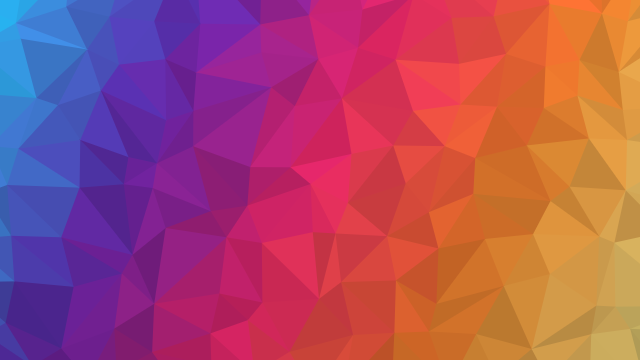
This background is drawn by a WebGL 2 fragment shader. Its source:

```glsl
#version 300 es
precision highp float;
// Low-poly mesh of flat triangles tinted by a slanted blue-to-sand rainbow.

uniform vec2 u_resolution;
out vec4 outColor;

const float CELLS = 7.7;       // mesh cells per canvas height
const float JITTER = 0.76;     // share of its cell a vertex may wander in
const float SLANT = 0.47;      // lean of the colour bands
const float STOP_STEP = 0.162; // distance between colour stops
const int LAST_STOP = 14;

const vec3 STOPS[15] = vec3[15](
    vec3(0.15, 0.70, 0.94), vec3(0.23, 0.54, 0.85), vec3(0.26, 0.37, 0.74),
    vec3(0.32, 0.18, 0.65), vec3(0.43, 0.13, 0.60), vec3(0.58, 0.13, 0.53),
    vec3(0.75, 0.13, 0.44), vec3(0.88, 0.15, 0.39), vec3(0.88, 0.25, 0.29),
    vec3(0.89, 0.33, 0.22), vec3(0.87, 0.43, 0.16), vec3(0.84, 0.52, 0.19),
    vec3(0.87, 0.62, 0.28), vec3(0.86, 0.69, 0.36), vec3(0.81, 0.72, 0.40));

float hash(vec2 p) {
    return fract(sin(dot(p, vec2(127.1, 311.7))) * 43758.5453);
}

float cross2(vec2 a, vec2 b) {
    return a.x * b.y - a.y * b.x;
}

// Mesh vertex of one cell, moved off its centre
vec2 meshVertex(vec2 cell, float jitter) {
    vec2 offset = vec2(hash(cell), hash(cell + 41.3)) - 0.5;
    return cell + 0.5 + offset * jitter;
}

// Slanted gradient, a little darker toward the bottom
vec3 gradient(vec2 p, float shift) {
    float t = (p.x + SLANT * (1.0 - p.y)) / STOP_STEP + shift;
    t = clamp(t, 0.0, float(LAST_STOP) - 0.001);
    int i = int(t);
    return mix(STOPS[i], STOPS[i + 1], fract(t)) * mix(0.89, 1.05, p.y);
}

// Distance to the inside of an edge; corners run counter-clockwise
float edgeDistance(vec2 p, vec2 a, vec2 b) {
    return cross2(normalize(b - a), p - a);
}

// Flat tint in rgb weighted by smooth coverage in alpha
vec4 facet(vec2 p, vec2 a, vec2 b, vec2 c, float pixel) {
    float d = min(edgeDistance(p, a, b),
              min(edgeDistance(p, b, c), edgeDistance(p, c, a)));
    float coverage = clamp(d / pixel + 0.5, 0.0, 1.0);
    vec2 centre = (a + b + c) / 3.0;
    float shift = (hash(centre) - 0.5) * 0.5;
    float light = 1.0 + (hash(centre + 7.9) - 0.5) * 0.17;
    return vec4(gradient(centre / CELLS, shift) * light, 1.0) * coverage;
}

float smallerArea(vec2 a, vec2 b, vec2 c, vec2 d) {
    return min(cross2(b - a, c - a), cross2(c - a, d - a));
}

// Split one quad along the diagonal giving the fuller triangles
vec4 quad(vec2 p, vec2 cell, float pixel) {
    vec2 a = meshVertex(cell, JITTER);
    vec2 b = meshVertex(cell + vec2(1.0, 0.0), JITTER);
    vec2 c = meshVertex(cell + vec2(1.0, 1.0), JITTER);
    vec2 d = meshVertex(cell + vec2(0.0, 1.0), JITTER);
    if (smallerArea(a, b, c, d) > smallerArea(b, c, d, a)) {
        return facet(p, a, b, c, pixel) + facet(p, a, c, d, pixel);
    }
    return facet(p, b, c, d, pixel) + facet(p, b, d, a, pixel);
}

void main() {
    vec2 p = gl_FragCoord.xy / u_resolution.y * CELLS;
    float pixel = CELLS / u_resolution.y;
    vec2 cell = floor(p);

    // Only these four quads can reach the current cell
    vec4 sum = vec4(0.0);
    for (int y = -1; y <= 0; y++) {
        for (int x = -1; x <= 0; x++) {
            sum += quad(p, cell + vec2(x, y), pixel);
        }
    }
    outColor = vec4(clamp(sum.rgb / max(sum.a, 0.001), 0.0, 1.0), 1.0);
}
```
